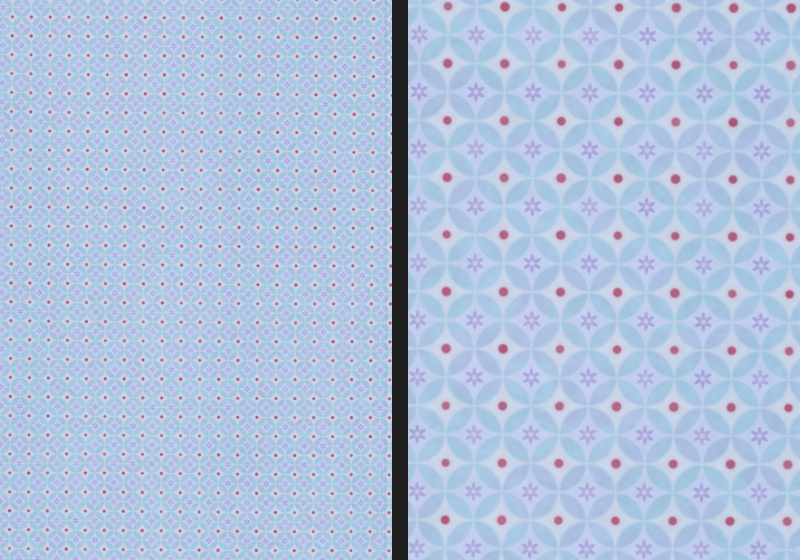
Left: the whole. Right: its middle third, enlarged.
Give the GLSL for this pattern, as a Shadertoy shader.

```glsl
const float CELLS_DOWN = 29.48;
const float TILT = 0.0065;
const float PRINT_BLUR = 0.05;
const vec2 ANCHOR = vec2(0.1914, 0.9010);

const vec3 PETAL_BLUE = vec3(0.645, 0.775, 0.880);
const vec3 PETAL_LILAC = vec3(0.670, 0.750, 0.880);
const vec3 FLOWER_FIELD = vec3(0.755, 0.800, 0.930);
const vec3 DOT_FIELD = vec3(0.785, 0.830, 0.905);
const vec3 OUTLINE = vec3(0.745, 0.820, 0.910);
const vec3 DOT_HALO = vec3(0.810, 0.755, 0.840);
const vec3 DOT_RED = vec3(0.660, 0.320, 0.450);
const vec3 FLOWER_VIOLET = vec3(0.620, 0.610, 0.830);
const vec3 FLOWER_HEART = vec3(0.780, 0.780, 0.920);

float hash(vec2 p) {
    return fract(sin(dot(p, vec2(127.1, 311.7))) * 43758.5453);
}

float noise(vec2 p) {
    vec2 i = floor(p), f = fract(p);
    f = f * f * (3.0 - 2.0 * f);
    float low = mix(hash(i), hash(i + vec2(1, 0)), f.x);
    float high = mix(hash(i + vec2(0, 1)), hash(i + vec2(1, 1)), f.x);
    return mix(low, high, f.y);
}

float fbm(vec2 p) {
    float sum = 0.0, amplitude = 0.5;
    for (int i = 0; i < 4; i++) {
        sum += amplitude * noise(p);
        p = p * 2.03 + 17.3;
        amplitude *= 0.5;
    }
    return sum;
}

// Coverage of the region where the signed distance is negative
float fill(float dist, float aa) {
    return smoothstep(0.5 * aa, -0.5 * aa, dist);
}

float flower(vec2 p, float radius) {
    float angle = atan(p.x, p.y);
    return length(p) - radius * (0.72 + 0.28 * cos(6.0 * angle));
}

// Interlocking circles leave pointed fields between blue petals
vec3 lattice(vec2 q, float aa) {
    vec2 dotPos = q - floor(q + 0.5);
    vec2 flowerPos = fract(q) - 0.5;
    float dotRing = length(dotPos) - 0.5;
    float flowerRing = length(flowerPos) - 0.5;

    float lilac = smoothstep(0.45, 0.75, noise(q * 1.7 + 60.0));
    float tone = 0.5 * hash(floor(q * 2.0)) - 0.25 + noise(q * 5.0) - 0.5;
    vec3 col = mix(PETAL_BLUE, PETAL_LILAC, lilac) + 0.025 * tone;
    col = mix(col, DOT_FIELD, fill(-flowerRing, aa));
    col = mix(col, FLOWER_FIELD, fill(-dotRing, aa));

    float ring = min(abs(dotRing), abs(flowerRing));
    float ink = 0.50 + 0.40 * noise(q * 3.0 + 40.0);
    col = mix(col, OUTLINE, ink * fill(ring - 0.020, aa));

    // Motifs with slightly uneven printing
    vec2 dotId = floor(q + 0.5);
    float dotRadius = 0.076 + 0.014 * (hash(dotId + 9.0) - 0.5);
    float dotInk = 0.75 + 0.20 * hash(dotId + 3.0);
    float dotDist = length(dotPos) - dotRadius;
    col = mix(col, DOT_HALO, 0.75 * fill(dotDist - 0.03, aa + 0.08));
    col = mix(col, DOT_RED, dotInk * fill(dotDist, aa));

    float flowerInk = 0.55 + 0.25 * hash(floor(q) + 5.0);
    col = mix(col, FLOWER_VIOLET, flowerInk * fill(flower(flowerPos, 0.165), aa));
    return mix(col, FLOWER_HEART, fill(length(flowerPos) - 0.042, aa));
}

// Faint stains, vertical shading, fibres and a crease by the right edge
vec3 agePaper(vec3 col, vec2 p, float aspect) {
    float stain = fbm(p * vec2(7.0, 4.0)) - 0.47;
    float band = noise(vec2(p.x * 14.0, p.y * 1.5) + 8.0) - 0.5;
    float grain = noise(p * 330.0) - 0.5;
    float fibre = noise(p * vec2(60.0, 190.0)) - 0.5;
    col += vec3(0.030, 0.012, 0.012) * stain;
    col += vec3(0.014, 0.008, 0.005) * band;
    col += 0.022 * grain + 0.012 * fibre;

    float creaseX = aspect * 0.984 + 0.002 * (noise(vec2(p.y * 5.0, 2.0)) - 0.5);
    float crease = p.x - creaseX;
    float fold = crease / 0.0018;
    col -= 0.035 * exp(-fold * fold);
    col += 0.012 * smoothstep(0.0, 0.004, crease);
    return col;
}

void mainImage(out vec4 fragColor, in vec2 fragCoord) {
    vec2 p = fragCoord / iResolution.y;
    vec2 wobble = vec2(noise(p * 6.0), noise(p * 6.0 + 31.0)) - 0.5;
    vec2 q = mat2(1.0, TILT, -TILT, 1.0) * (p - ANCHOR) * CELLS_DOWN;
    q += 0.05 * wobble;

    float aa = length(vec2(1.3 * CELLS_DOWN / iResolution.y, PRINT_BLUR));
    vec3 col = lattice(q, aa);
    col = agePaper(col, p, iResolution.x / iResolution.y);
    fragColor = vec4(clamp(col, 0.0, 1.0), 1.0);
}
```
